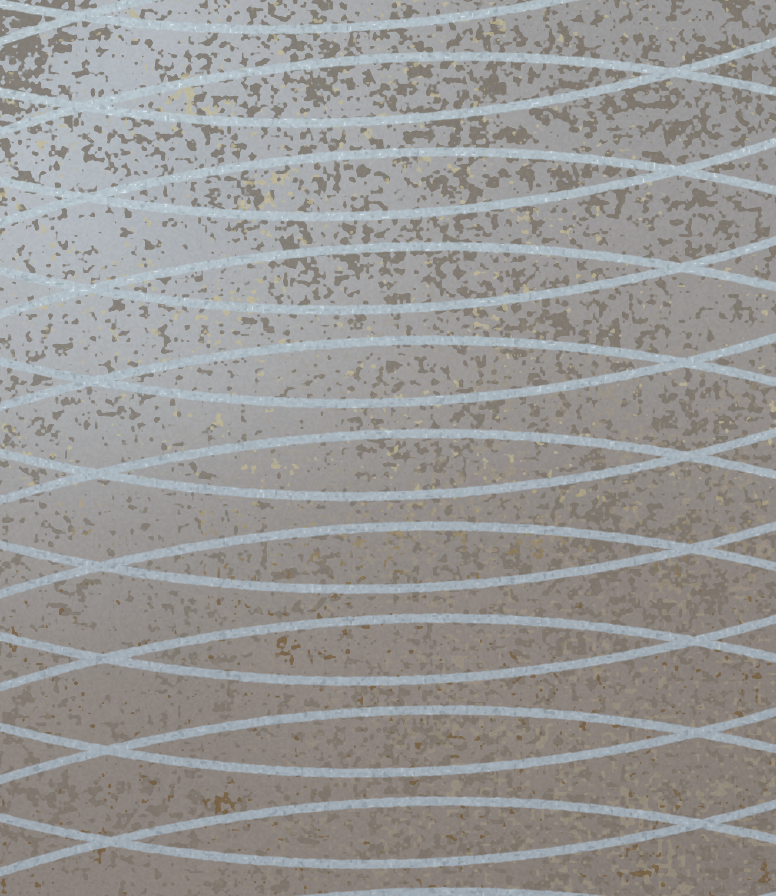
Reproduce this pattern procedurally as a Shadertoy shader.

```glsl
// Stacked pairs of glittering silver arcs forming lenses over worn, flaked metallic plaster.

// Arc layout, in canvas heights, measured downward from the top edge
const float PITCH = 0.10365;       // spacing of the lens rows
const float MIDDLE_ROW = 0.5189;   // height of row zero
const float ROW_SQUEEZE = 0.00026; // rows close up away from the middle
const float HALF_SPAN = 0.3294;    // half the distance between crossings
const float BULGE = 0.0345;        // half the height of a lens
const float LINE_HALF = 0.0050;    // half the line width
const float LINE_SOFT = 0.0012;    // softness of the line edge
const float TILT = 0.0098;         // rise of the right-hand crossing
const float TOP_TILT = 0.0143;     // extra rise near the top

// Wear
const float WEAR_LEVEL = 0.600;    // flake height where wear begins
const float WEAR_SOFT = 0.040;
const float GOLD_LEVEL = 0.790;    // flake height where gold begins

// Colours
const vec3 PLASTER_LOW = vec3(0.550, 0.515, 0.490);
const vec3 PLASTER_HIGH = vec3(0.625, 0.620, 0.620);
const vec3 SHEEN = vec3(0.725, 0.760, 0.790);
const vec3 WEAR = vec3(0.455, 0.425, 0.380);
const vec3 BEIGE = vec3(0.630, 0.590, 0.510);
const vec3 PALE_GOLD = vec3(0.760, 0.725, 0.580);
const vec3 DARK_GOLD = vec3(0.440, 0.345, 0.210);
const vec3 SILVER_HIGH = vec3(0.700, 0.755, 0.785);
const vec3 SILVER_LOW = vec3(0.640, 0.685, 0.725);

// Gold leaf patches: centre and radius
const int PATCHES = 9;
const vec3 LEAF[PATCHES] = vec3[](
    vec3(0.21, 0.11, 0.035), vec3(0.30, 0.21, 0.030), vec3(0.24, 0.35, 0.035),
    vec3(0.25, 0.47, 0.020), vec3(0.55, 0.03, 0.020), vec3(0.60, 0.61, 0.020),
    vec3(0.32, 0.72, 0.020), vec3(0.25, 0.90, 0.025), vec3(0.72, 0.965, 0.025));

float hash(vec2 p) {
    vec3 q = fract(vec3(p.xyx) * 0.1031);
    q += dot(q, q.yzx + 33.33);
    return fract((q.x + q.y) * q.z);
}

float noise(vec2 p) {
    vec2 i = floor(p), f = fract(p);
    f = f * f * (3.0 - 2.0 * f);
    return mix(mix(hash(i), hash(i + vec2(1, 0)), f.x),
               mix(hash(i + vec2(0, 1)), hash(i + vec2(1, 1)), f.x), f.y);
}

float blob(vec2 p, vec2 centre, float radius) {
    vec2 d = (p - centre) / radius;
    return exp(-dot(d, d));
}

// Flake texture: ragged grains crossed by vertical and horizontal threads
float flakes(vec2 p) {
    float grain = 0.42 * noise(p * vec2(125, 145)) + 0.30 * noise(p * 270.0 + 17.0);
    float threads = noise(p * vec2(190, 26) + 41.0) + noise(p * vec2(28, 210) + 73.0);
    return grain + 0.14 * threads;
}

// Distance to the nearest arc
float arcDistance(vec2 p) {
    float nearest = 1.0;
    for (int i = -6; i <= 5; i++) {
        float row = float(i);
        float mid = MIDDLE_ROW + PITCH * row - ROW_SQUEEZE * row * row;
        float u = (p.x - 0.419 - 0.036 * mid) / HALF_SPAN;
        float top = max(0.0, 1.0 - mid / 0.521);
        float chord = mid - u * (TILT + TOP_TILT * top * top);
        float bow = BULGE * (1.0 - u * u);
        nearest = min(nearest, abs(abs(p.y - chord) - abs(bow)));
    }
    return nearest;
}

void mainImage(out vec4 fragColor, in vec2 fragCoord) {
    float pixel = 1.0 / iResolution.y;
    vec2 p = vec2(fragCoord.x, iResolution.y - fragCoord.y) * pixel;
    float low = smoothstep(0.1, 0.85, p.y);
    float sheen = blob(p * vec2(1.0, 0.75), vec2(0.08, 0.10), 0.34);

    // Plaster base with soft clouds and a bright corner
    vec3 color = mix(PLASTER_HIGH, PLASTER_LOW, low);
    color = mix(color, SHEEN, 0.80 * sheen);
    color *= 0.99 + 0.05 * (noise(p * 5.0) - 0.5) - 0.03 * smoothstep(0.4, 0.87, p.x);

    // Dark worn flakes, denser in a few areas
    float f = flakes(p);
    float density = 0.15 * (noise(p * vec2(9, 11) + 5.0) - 0.5) + 0.02 * smoothstep(0.1, 0.7, p.x)
        + 0.11 * blob(p, vec2(0.03, 0.05), 0.10) + 0.06 * blob(p, vec2(0.42, 0.30), 0.08)
        + 0.06 * blob(p, vec2(0.74, 0.05), 0.14) - 0.07 * blob(p, vec2(0.20, 0.50), 0.20);
    float worn = smoothstep(-WEAR_SOFT, WEAR_SOFT, f + density - WEAR_LEVEL);
    color = mix(color, WEAR, worn * mix(0.75, 0.55, low));

    // Fine beige specks toward the lower right
    float specks = noise(p * vec2(190, 210) + 91.0) + 0.3 * noise(p * vec2(30, 26) + 8.0);
    float speckArea = smoothstep(0.15, 0.6, p.y) * smoothstep(0.05, 0.6, p.x);
    color = mix(color, BEIGE, 0.55 * speckArea * smoothstep(0.85, 1.0, specks));

    // Gold leaf: pale above, tarnished below
    float leaf = 0.0;
    for (int i = 0; i < PATCHES; i++) leaf = max(leaf, blob(p, LEAF[i].xy, LEAF[i].z));
    float scatter = 0.10 * noise(p * 13.0 + 29.0);
    float gold = smoothstep(GOLD_LEVEL - 0.04, GOLD_LEVEL + 0.04, flakes(p + 3.7) + 0.22 * leaf + scatter);
    color = mix(color, mix(PALE_GOLD, DARK_GOLD, smoothstep(0.5, 0.7, p.y)), 0.7 * gold);

    // Silver arcs with pits and sparkles
    float glitter = noise(p * 330.0);
    float ragged = 0.0012 * (noise(p * 200.0 + 7.0) - 0.5);
    float edge = max(pixel, LINE_SOFT);
    float line = 1.0 - smoothstep(-edge, edge, arcDistance(p) + ragged - LINE_HALF);
    vec3 silver = mix(SILVER_HIGH, SILVER_LOW, low) + 0.03 * sheen;
    silver += 0.06 * (glitter - 0.5) - 0.06 * smoothstep(0.76, 0.9, noise(p * 240.0 + 55.0));
    silver += 0.10 * (1.0 - 0.6 * low) * smoothstep(0.86, 0.96, glitter);
    color = mix(color, silver, 0.93 * line);

    color += 0.03 * (noise(p * 400.0 + 13.0) - 0.5);
    fragColor = vec4(color, 1.0);
}
```
